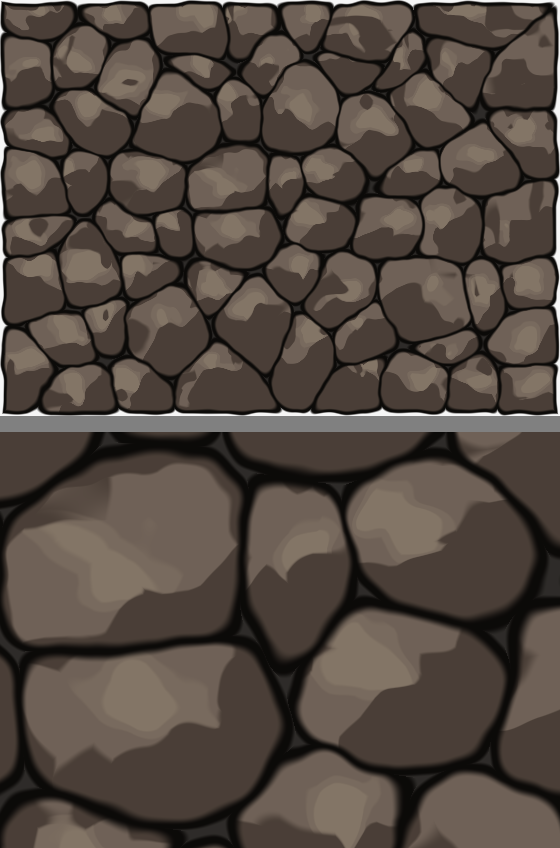
Top: the whole. Bottom: its middle third, enlarged.
This texture is drawn by a Shadertoy shader. Its source:

```glsl
// Layout, in canvas heights
const vec2 CELL = vec2(0.158, 0.128);
const float JITTER = 0.72;
const float SIZE_SPREAD = 0.009;
const float CORNER_ROUNDING = 0.028;
const float WOBBLE = 0.026;
const float FINE_WOBBLE = 0.006;
const float BORDER_INSET = 0.005;
const float BORDER_WOBBLE = 0.010;
const float CENTRE_INSET = 0.035;
const float NOTCH_DEPTH = 0.014;
const float INK_INNER = 0.0005;
const float INK_OUTER = 0.0070;
const float STONE_RADIUS = 0.060;

// Colours
const vec3 SHADOW = vec3(0.290, 0.245, 0.215);
const vec3 LIGHT = vec3(0.435, 0.380, 0.340);
const vec3 HIGHLIGHT = vec3(0.515, 0.460, 0.400);
const vec3 INK = vec3(0.045, 0.038, 0.032);
const vec3 GAP = vec3(0.180, 0.170, 0.160);
const vec3 PAPER = vec3(0.965);

vec2 hash2(vec2 p) {
    vec3 q = fract(p.xyx * vec3(0.1031, 0.1030, 0.0973));
    q += dot(q, q.yzx + 33.33);
    return fract((q.xx + q.yz) * q.zy);
}

// Value noise: roundness 0 gives kinked contours, 1 gives smooth ones
float noise(vec2 p, float roundness) {
    vec2 i = floor(p), f = fract(p);
    f = mix(f, f * f * (3.0 - 2.0 * f), roundness);
    float low = mix(hash2(i).x, hash2(i + vec2(1, 0)).x, f.x);
    float high = mix(hash2(i + vec2(0, 1)).x, hash2(i + vec2(1, 1)).x, f.x);
    return mix(low, high, f.y);
}

float smoothMin(float a, float b, float k) {
    float h = max(k - abs(a - b), 0.0) / k;
    return min(a, b) - h * h * k * 0.25;
}

// Centre in xy, size weight in z
vec3 stoneAt(vec2 id) {
    vec2 offset = 0.5 + JITTER * (hash2(id + 17.0) - 0.5);
    offset.x += 0.5 * mod(id.y, 2.0) - 0.25;
    float size = hash2(id + 71.0).x;
    return vec3((id + offset) * CELL, SIZE_SPREAD * size * size);
}

bool isInside(vec2 p, vec2 frame) {
    vec2 d = min(p, frame - p);
    return min(d.x, d.y) > CENTRE_INSET;
}

// Flat painted facets: shadow, lit side, two highlight steps
vec3 paintStone(vec2 local, vec2 id, float weight, float edge) {
    vec2 rnd = hash2(id + 5.0);
    vec2 q = local / (STONE_RADIUS * (0.9 + weight / SIZE_SPREAD * 0.4));
    vec2 lightDir = normalize(vec2(1.5 * (rnd.x - 0.6), 1.0));
    mat2 turn = mat2(lightDir.y, -lightDir.x, lightDir.x, lightDir.y);
    vec2 seed = rnd * 90.0;
    float facet = noise(turn * q * 1.5 + seed, 0.3) - 0.5;
    float detail = noise(turn * q * 2.6 + seed + 31.0, 0.4) - 0.5;

    float lit = dot(q, lightDir) + 1.1 * facet + 0.35 * detail + 0.12;
    float rim = edge / STONE_RADIUS - 0.30 * (rnd.y - 0.35) - 0.5 * detail;
    float patchy = 0.32 - noise(q * 1.3 + seed + 57.0, 0.4) + 0.45;
    float light = smoothstep(-0.03, 0.03, min(lit, min(rim + 0.08, patchy)));

    vec2 spot = turn * (q - 0.35 * lightDir) * vec2(0.85, 1.15);
    float glow = 0.56 - length(spot) + 0.7 * facet + 0.5 * detail;
    vec3 color = mix(SHADOW, LIGHT, light);
    color = mix(color, mix(LIGHT, HIGHLIGHT, 0.45), light * smoothstep(-0.03, 0.03, glow));
    return mix(color, HIGHLIGHT, light * smoothstep(-0.03, 0.03, glow - 0.17));
}

void mainImage(out vec4 fragColor, in vec2 fragCoord) {
    vec2 uv = fragCoord / iResolution.y;
    vec2 frame = vec2(iResolution.x / iResolution.y, 1.0);

    // Hand-drawn bending of the joints
    vec2 p = uv;
    p += WOBBLE * (vec2(noise(uv * 13.0, 1.0), noise(uv * 13.0 + 40.0, 1.0)) - 0.5);
    p += FINE_WOBBLE * (vec2(noise(uv * 42.0, 1.0), noise(uv * 42.0 + 80.0, 1.0)) - 0.5);

    // Owning stone by weighted distance
    vec2 base = floor(p / CELL), ownId = base;
    vec3 own = vec3(p, 0.0);
    float nearest = 1e3;
    for (int y = -2; y <= 2; y++)
    for (int x = -2; x <= 2; x++) {
        vec2 id = base + vec2(x, y);
        vec3 s = stoneAt(id);
        vec2 d = p - s.xy;
        float power = dot(d, d) - s.z;
        if (isInside(s.xy, frame) && power < nearest) {
            nearest = power;
            own = s;
            ownId = id;
        }
    }

    // Ragged outer border, then the rounded joints to all neighbours
    vec2 side = min(uv, frame - uv);
    float border = min(side.x, side.y) - BORDER_INSET - BORDER_WOBBLE * noise(uv * 24.0 + 9.0, 1.0);
    float edge = border;
    for (int y = -3; y <= 3; y++)
    for (int x = -3; x <= 3; x++) {
        vec2 id = base + vec2(x, y);
        vec3 s = stoneAt(id);
        if (id == ownId || !isInside(s.xy, frame)) continue;
        vec2 d = p - s.xy;
        float joint = (dot(d, d) - s.z - nearest) / (2.0 * length(s.xy - own.xy));
        edge = smoothMin(edge, joint, CORNER_ROUNDING);
    }

    // Stone, ink line, then whatever shows behind
    float pixel = 1.0 / iResolution.y;
    vec3 color = paintStone(p - own.xy, ownId, own.z, edge);
    float lineWidth = 0.0018 * (noise(uv * 30.0 + 3.0, 1.0) - 0.5);
    color = mix(INK, color, smoothstep(INK_INNER, INK_OUTER, edge + lineWidth));
    vec3 behind = mix(PAPER, GAP, smoothstep(-pixel, pixel, border - NOTCH_DEPTH));
    color = mix(behind, color, smoothstep(-0.0045 - pixel, -0.0020, edge));
    fragColor = vec4(color, 1.0);
}
```
